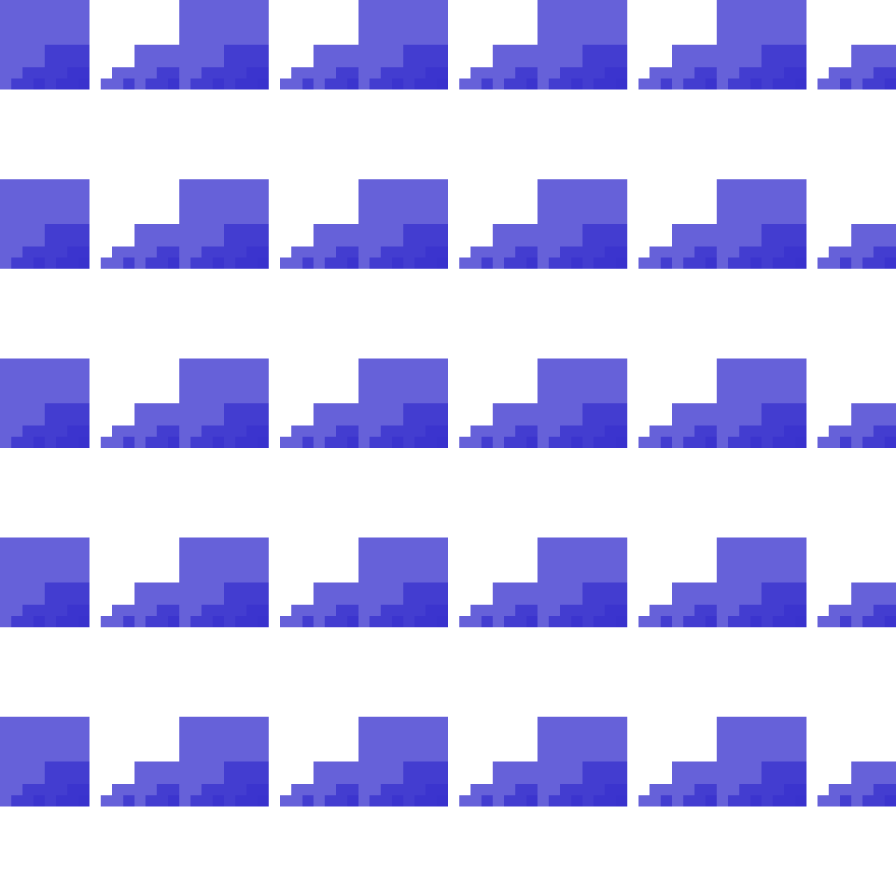
This pattern is drawn by a Shadertoy shader. Its source:

```glsl
const float REPEATS = 5.0;
const float CELL = 16.0;       // grid units per repeat
const float BASELINE = 8.0;    // height of the step base inside a repeat
const int LEVELS = 4;
const int SUBSAMPLES = 4;      // per axis

const vec3 PAPER = vec3(1.0);
const vec3 INK = vec3(0.221, 0.195, 0.805);
const float INK_ALPHA = 0.77;

// Row of squares standing on y = 0, each followed by a gap of its own width
float squareRow(vec2 p, float size) {
    float column = step(size, mod(p.x, 2.0 * size));
    float band = step(0.0, p.y) * step(p.y, size);
    return column * band;
}

// Translucent rows, each half the size of the last, stacked over the paper
vec3 steppedCell(vec2 p, vec3 paper, vec3 ink, float alpha) {
    vec3 color = paper;
    float size = 0.5 * CELL;
    for (int i = 0; i < LEVELS; i++) {
        color = mix(color, ink, alpha * squareRow(p, size));
        size *= 0.5;
    }
    return color;
}

// Canvas position to grid units, with the columns shifted by half a repeat
vec2 cellPosition(vec2 uv) {
    vec2 cell = fract(uv * REPEATS + vec2(0.5, 0.0)) * CELL;
    return cell - vec2(0.0, BASELINE);
}

void mainImage(out vec4 fragColor, in vec2 fragCoord) {
    // Average over the pixel area to keep abutting edges free of hairlines
    vec3 sum = vec3(0.0);
    for (int j = 0; j < SUBSAMPLES; j++) {
        for (int i = 0; i < SUBSAMPLES; i++) {
            vec2 offset = (vec2(i, j) + 0.5) / float(SUBSAMPLES) - 0.5;
            vec2 uv = (fragCoord + offset) / iResolution.xy;
            sum += steppedCell(cellPosition(uv), PAPER, INK, INK_ALPHA);
        }
    }
    fragColor = vec4(sum / float(SUBSAMPLES * SUBSAMPLES), 1.0);
}
```
